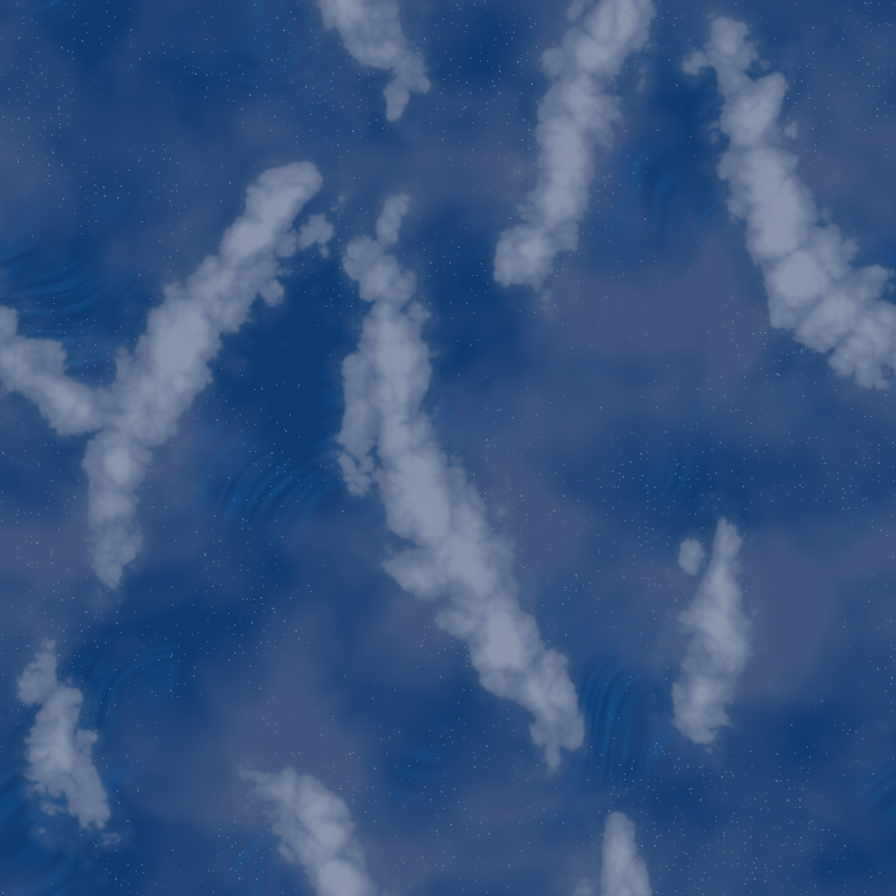
A WebGL 1 fragment shader for this texture:

```glsl
precision highp float;
// Tiling painted night sky: curved pale cloud streaks over hazy, brushed, star-dusted blue.
uniform vec2 u_resolution;

const int STREAKS = 7;
const vec3 DEEP_BLUE = vec3(0.055, 0.23, 0.435);
const vec3 HAZE = vec3(0.25, 0.335, 0.50);
const vec3 BRUSH_BLUE = vec3(0.10, 0.36, 0.60);
const vec3 CLOUD_RIM = vec3(0.34, 0.41, 0.545);
const vec3 CLOUD_CORE = vec3(0.54, 0.59, 0.675);
const vec3 STAR = vec3(0.48, 0.57, 0.67);

vec3 hash3(vec2 p, float seed) {
  vec3 h = fract(vec3(p.xyx) * vec3(0.1031, 0.1030, 0.0973) + seed * 0.137);
  h += dot(h, h.yxz + 33.33);
  return fract((h.xxy + h.yzz) * h.zyx);
}

// Index of a cell, wrapped to the number of cells across the canvas.
vec2 wrapCell(vec2 cell, vec2 cells) {
  return floor(mod(cell + 0.5, cells));
}

float cornerSlope(vec2 cell, vec2 offset, vec2 cells, float seed) {
  float angle = 6.28318 * hash3(wrapCell(cell + offset, cells), seed).x;
  return dot(vec2(cos(angle), sin(angle)), -offset);
}

// Gradient noise that repeats once per unit square, roughly -0.7 to 0.7.
float noise(vec2 p, vec2 cells, float seed) {
  vec2 cell = floor(p * cells);
  vec2 f = fract(p * cells);
  vec2 u = f * f * f * (f * (f * 6.0 - 15.0) + 10.0);
  vec4 corner;
  for (int i = 0; i < 4; i++) {
    vec2 o = vec2(mod(float(i), 2.0), floor(float(i) * 0.5));
    float angle = 6.28318 * hash3(wrapCell(cell + o, cells), seed).x;
    float slope = dot(vec2(cos(angle), sin(angle)), f - o);
    vec2 weight = mix(1.0 - u, u, o);
    corner[i] = slope * weight.x * weight.y;
  }
  return dot(corner, vec4(1.0));
}

float fbm(vec2 p, float cells, float seed) {
  float sum = 0.0, amp = 1.0;
  for (int i = 0; i < 4; i++) {
    sum += amp * noise(p, vec2(cells), seed + float(i));
    cells *= 2.0;
    amp *= 0.5;
  }
  return sum;
}

// Rounded puffs parted by creases, averaging about 0.37.
float billow(vec2 p, float cells, float seed) {
  float sum = 0.0, amp = 1.0;
  for (int i = 0; i < 4; i++) {
    sum += amp * abs(noise(p, vec2(cells), seed + float(i)));
    cells *= 2.0;
    amp *= 0.5;
  }
  return sum;
}

// Signed distance to one bent, tapering streak centred on the origin.
float streak(vec2 d, float tilt, float halfLength, float halfWidth, float phase) {
  vec2 axis = vec2(-sin(tilt), cos(tilt));
  vec2 q = vec2(dot(d, vec2(axis.y, -axis.x)), dot(d, axis));
  q.x += 0.035 * sin(9.0 * q.y + phase);
  float along = min(abs(q.y) / halfLength, 1.0);
  float taper = 1.0 - 0.5 * along * along;
  return length(vec2(q.x, max(abs(q.y) - halfLength, 0.0))) - halfWidth * taper;
}

// Nearest streak; centres lie on a wrapped lattice.
float streakField(vec2 p) {
  float nearest = 1.0;
  for (int i = 0; i < STREAKS; i++) {
    float n = float(i);
    vec2 centre = vec2(n, 3.0 * n) / float(STREAKS) + vec2(0.07, 0.16);
    vec2 d = fract(p - centre + 0.5) - 0.5;
    float size = fract(n * 0.618);
    float tilt = mix(-0.5, 0.9, fract(n * 0.755 + 0.3));
    nearest = min(nearest, streak(d, tilt, 0.08 + 0.24 * size, 0.042 + 0.022 * size, n * 2.4));
  }
  return nearest;
}

// Sparse specks, one at most per cell.
float specks(vec2 p, float cells, float share, float radius, float seed) {
  vec2 g = p * cells;
  vec3 h = hash3(wrapCell(floor(g), vec2(cells)), seed);
  float dist = length(fract(g) - mix(vec2(0.25), vec2(0.75), h.xy)) / cells;
  float pixel = 1.0 / min(u_resolution.x, u_resolution.y);
  float dot1 = 1.0 - smoothstep(radius - 0.5 * pixel, radius + 0.5 * pixel, dist);
  return dot1 * step(h.z, share) * (0.4 + 0.6 * h.z / max(share, 0.01));
}

void main() {
  vec2 p = gl_FragCoord.xy / u_resolution;
  vec2 swirl = vec2(noise(p, vec2(6.0), 11.0), noise(p, vec2(6.0), 17.0));

  // Puffy cloud distance
  float smoothDist = streakField(p + 0.03 * swirl);
  float puffs = billow(p + 0.01 * swirl, 12.0, 23.0) - 0.37;
  float cloudDist = smoothDist - 0.07 * puffs + 0.012 * fbm(p, 20.0, 31.0);

  // Blue ground with mottled haze
  float nearCloud = 1.0 - smoothstep(0.0, 0.13, smoothDist);
  float haze = 0.36 + 1.4 * fbm(p + 0.04 * swirl, 4.0, 41.0) + 0.25 * nearCloud;
  haze = clamp(haze, 0.0, 1.0);
  vec3 color = mix(DEEP_BLUE, HAZE, haze);

  // Curved dry-brush strokes
  vec2 bent = p + 0.12 * swirl;
  float bristles = noise(vec2(bent.x + bent.y, bent.x - bent.y), vec2(5.0, 76.0), 53.0);
  float patches = smoothstep(0.0, 0.45, fbm(p, 5.0, 61.0)) * (1.0 - 0.7 * haze);
  color = mix(color, BRUSH_BLUE, patches * clamp(0.22 + 0.6 * bristles, 0.0, 0.6));

  // Veil, then lit cloud body
  float veil = 1.0 - smoothstep(-0.01, 0.035, cloudDist);
  color = mix(color, CLOUD_RIM, 0.4 * veil);
  float body = 1.0 - smoothstep(-0.009, 0.005, cloudDist);
  float light = smoothstep(0.0, 0.055, -cloudDist) * 0.85 + 0.08 + 0.35 * puffs;
  color = mix(color, mix(CLOUD_RIM, CLOUD_CORE, clamp(light, 0.0, 1.0)), 0.95 * body);

  // Star dust, in drifts
  float drift = smoothstep(-0.35, 0.4, fbm(p, 6.0, 71.0));
  float dust = specks(p, 128.0, 0.32 * drift, 0.0009, 83.0) + specks(p, 80.0, 0.16 * drift, 0.0012, 97.0);
  color = mix(color, STAR, min(dust, 1.0) * mix(0.55, 0.15, body));

  gl_FragColor = vec4(color, 1.0);
}
```
